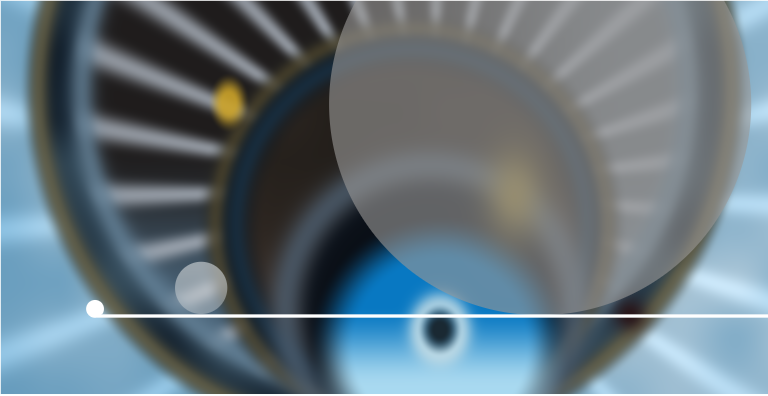
A WebGL 1 fragment shader for this background:

```glsl
precision highp float;
// Defocused turbine: soft eccentric rings, radial blades and a blue hub, under
// translucent discs and a crisp white rule. Rings are blurred distance bands,
// blades a cosine in angle; lengths are in canvas heights.
uniform vec2 u_resolution;

float hash(vec2 p) {
  return fract(sin(dot(p, vec2(127.1, 311.7))) * 43758.5);
}

float noise(vec2 p) {
  vec2 i = floor(p), f = fract(p);
  f = f * f * (3.0 - 2.0 * f);
  return mix(mix(hash(i), hash(i + vec2(1, 0)), f.x),
             mix(hash(i + vec2(0, 1)), hash(i + vec2(1, 1)), f.x), f.y);
}

// Soft bump around zero, used for blurred rims and spots.
float glow(float d, float width) {
  return exp(-d * d / (width * width));
}

// Blurred coverage of the inside of a disc.
float softDisc(float dist, float radius, float blur) {
  return 1.0 - smoothstep(radius - blur, radius + blur, dist);
}

// Antialiased coverage for a signed distance.
float fill(float d) {
  return clamp(0.5 - d * u_resolution.y, 0.0, 1.0);
}

vec3 turbine(vec2 p) {
  float cloud = noise(p * 7.0);
  float outer = length(p - vec2(0.972, 0.773));
  vec2 axis = p - vec2(1.086, 0.52);
  float angle = atan(axis.y, axis.x);
  float right = smoothstep(0.9, 1.6, p.x);
  float low = 1.0 - smoothstep(0.2, 0.65, p.y);

  // Pale casing outside, with wide light streaks
  vec3 col = mix(vec3(0.40, 0.61, 0.74), vec3(0.66, 0.77, 0.84), 0.6 * cloud + 0.4 * right);
  col += 0.14 * pow(0.5 + 0.5 * cos(angle * 23.0 + 1.0), 5.0);

  // Dark outer ring with a golden rim
  vec3 ringColor = mix(vec3(0.06, 0.11, 0.16), vec3(0.20, 0.29, 0.35), cloud);
  col = mix(col, ringColor, softDisc(outer, 0.89, 0.035));
  col = mix(col, vec3(0.42, 0.38, 0.25), 0.7 * glow(outer - 0.875, 0.027));

  // Blade chamber: dark at upper left, steel blue below and at right
  vec3 chamber = mix(vec3(0.12, 0.11, 0.11), vec3(0.28, 0.38, 0.46), low);
  chamber = mix(chamber, vec3(0.52, 0.57, 0.61), 0.75 * right);
  float blade = pow(0.5 + 0.5 * cos(31.0 * (angle - 3.159)), 2.5);
  chamber = mix(chamber, vec3(0.66, 0.69, 0.73), 0.8 * blade);
  col = mix(col, chamber, softDisc(outer, 0.765, 0.04));
  col = mix(col, vec3(0.42, 0.54, 0.63), 0.7 * glow(outer - 0.765, 0.035));

  // Inner drum: gold edge, navy shoulder, brown interior
  float drum = length(p - vec2(1.04, 0.432));
  col = mix(col, vec3(0.07, 0.10, 0.13), softDisc(drum, 0.505, 0.045));
  col = mix(col, vec3(0.36, 0.31, 0.18), 0.6 * glow(drum - 0.495, 0.025));
  col = mix(col, vec3(0.10, 0.20, 0.28), 0.7 * glow(drum - 0.44, 0.03));
  vec3 interior = mix(vec3(0.13, 0.115, 0.10), vec3(0.26, 0.21, 0.18), low * 0.5 + 0.3 * cloud);
  col = mix(col, interior, softDisc(drum, 0.41, 0.04));

  // Steel arc around the dark throat
  float throat = length(p - vec2(1.086, 0.217));
  col = mix(col, vec3(0.04, 0.06, 0.09), softDisc(throat, 0.34, 0.05));
  col = mix(col, vec3(0.31, 0.38, 0.45), 0.75 * glow(throat - 0.365, 0.045));

  // Blue cone, whitening downward, with a haloed dark centre
  float cone = length(p - vec2(1.111, 0.125));
  vec3 blue = mix(vec3(0.66, 0.85, 0.94), vec3(0.03, 0.47, 0.76), smoothstep(0.02, 0.23, p.y));
  col = mix(col, blue, softDisc(cone, 0.275, 0.06));
  float hub = length((p - vec2(1.111, 0.167)) * vec2(1.0, 0.85));
  col = mix(col, vec3(0.78, 0.87, 0.90), 0.8 * glow(hub - 0.055, 0.028));
  col = mix(col, vec3(0.10, 0.16, 0.20), softDisc(hub, 0.036, 0.022));

  // Yellow marks and a dark red spot
  float mark = length((p - vec2(0.578, 0.74)) * vec2(1.3, 0.9));
  col = mix(col, vec3(0.80, 0.64, 0.16), 0.9 * softDisc(mark, 0.045, 0.025));
  float farMark = length((p - vec2(1.30, 0.508)) * vec2(1.4, 0.9));
  col = mix(col, vec3(0.60, 0.50, 0.18), 0.85 * glow(farMark, 0.10));
  col = mix(col, vec3(0.16, 0.07, 0.08), 0.9 * glow(length(p - vec2(1.591, 0.205)), 0.04));
  return col;
}

void main() {
  vec2 p = gl_FragCoord.xy / u_resolution.y;
  float width = u_resolution.x / u_resolution.y;
  vec3 col = turbine(p);

  // Translucent discs
  float largeDisc = length(p - vec2(1.364, 0.737)) - 0.533;
  col = mix(col, vec3(0.60, 0.595, 0.59), 0.61 * fill(largeDisc));
  float smallDisc = length(p - vec2(0.508, 0.273)) - 0.066;
  float sheen = mix(0.45, 0.65, smoothstep(0.21, 0.34, p.y));
  col = mix(col, vec3(0.80, 0.82, 0.83), sheen * fill(smallDisc));

  // White rule with its end dot, and a thin page edge
  float rule = max(abs(p.y - 0.202) - 0.0042, 0.24 - p.x);
  float dot0 = length(p - vec2(0.24, 0.22)) - 0.0225;
  float edge = min(min(p.x, 1.0 - p.y) - 0.002, p.y - 0.005);
  col = mix(col, vec3(1.0), fill(min(min(rule, dot0), edge)));
  gl_FragColor = vec4(col, 1.0);
}
```
